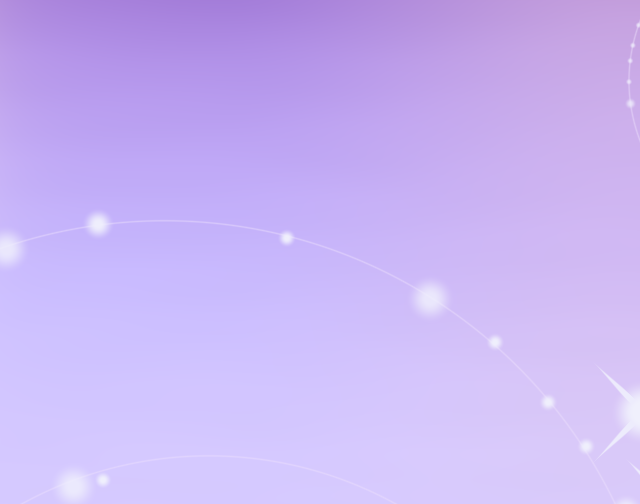
Give the GLSL for this background, as a Shadertoy shader.

```glsl
// Lilac sky gradient with thin beaded arcs, soft orbs and a sparkle at the right edge.

// Lengths are in canvas heights, origin at the lower left.
const vec3 SKY_TOP = vec3(0.668, 0.522, 0.872);
const vec3 SKY_BOTTOM = vec3(0.838, 0.790, 1.000);
const vec3 SKY_FALLOFF = vec3(1.65, 1.75, 3.0);
const vec3 ROSE_HIGH = vec3(0.095, 0.095, -0.010);
const vec3 ROSE_LOW = vec3(0.028, 0.006, -0.035);
const vec3 EDGE_TINT = vec3(0.040, 0.045, 0.000);
const vec3 BLUE_TINT = vec3(-0.008, 0.004, 0.008);
const vec3 DUSK_TINT = vec3(-0.025, -0.030, -0.020);
const vec3 LINE_COLOR = vec3(0.93, 0.88, 0.99);
const vec3 GLOW_COLOR = vec3(0.94, 0.94, 0.99);
const float LINE_HALF_WIDTH = 0.0019;
const float LINE_OPACITY = 0.50;
const float HAZE_AMOUNT = 0.008;

// Arcs: centre x, centre y, radius
const vec3 MAIN_ARC = vec3(0.3267, -0.4300, 0.992);
const vec3 LOW_ARC = vec3(0.4142, -0.6735, 0.769);
const vec3 SIDE_ARC = vec3(1.5790, 0.8394, 0.331);

// Beads: clockwise angle from the top of the arc, radial offset, size
const vec3 MAIN_BEADS[8] = vec3[8](
    vec3(-0.324, -0.005, 0.049), vec3(-0.133, 0.002, 0.033),
    vec3(0.248, -0.004, 0.019), vec3(0.562, -0.003, 0.049),
    vec3(0.718, 0.005, 0.019), vec3(0.878, -0.003, 0.019),
    vec3(0.994, 0.006, 0.019), vec3(1.144, 0.014, 0.034));
const vec3 LOW_BEADS[2] = vec3[2](
    vec3(-0.362, -0.012, 0.049), vec3(-0.283, -0.018, 0.018));
const vec3 SIDE_BEADS[5] = vec3[5](
    vec3(-1.230, 0.0, 0.007), vec3(-1.356, 0.0, 0.007),
    vec3(-1.450, 0.0, 0.007), vec3(-1.576, 0.0, 0.007),
    vec3(-1.707, 0.0, 0.012));

// Sparkles: centre x, centre y, arm length
const vec3 SPARKLE = vec3(1.277, 0.182, 0.126);
const vec3 LOW_SPARKLE = vec3(1.320, 0.012, 0.098);
const float SPARKLE_GLOW = 0.066;
const float ARM_HALF_WIDTH = 0.010;

vec2 hashGradient(vec2 cell) {
    vec2 h = vec2(dot(cell, vec2(127.1, 311.7)), dot(cell, vec2(269.5, 183.3)));
    return 2.0 * fract(sin(h) * 43758.5) - 1.0;
}

float gradientNoise(vec2 p) {
    vec2 i = floor(p), f = fract(p);
    vec2 u = f * f * f * (f * (f * 6.0 - 15.0) + 10.0);
    vec2 e = vec2(1.0, 0.0);
    float low = mix(dot(hashGradient(i), f), dot(hashGradient(i + e), f - e), u.x);
    float high = mix(dot(hashGradient(i + e.yx), f - e.yx),
                     dot(hashGradient(i + 1.0), f - 1.0), u.x);
    return mix(low, high, u.y);
}

float softSpot(vec2 p, vec2 center, vec2 size) {
    vec2 d = (p - center) / size;
    return exp(-dot(d, d));
}

vec3 sky(vec2 p) {
    vec3 color = mix(SKY_BOTTOM, SKY_TOP, pow(vec3(clamp(p.y, 0.0, 1.0)), SKY_FALLOFF));
    vec3 rose = mix(ROSE_LOW, ROSE_HIGH, smoothstep(0.4, 1.0, p.y));
    color += rose * smoothstep(0.45, 1.27, p.x) * smoothstep(-0.4, 0.4, p.y);
    color += EDGE_TINT * exp(-p.x / 0.08) * smoothstep(0.1, 0.9, p.y);
    color += BLUE_TINT * softSpot(p, vec2(0.18, 0.44), vec2(0.45, 0.24));
    color += DUSK_TINT * softSpot(p, vec2(0.42, 1.0), vec2(0.32, 0.09));
    return color + HAZE_AMOUNT * gradientNoise(p * vec2(3.0, 14.0));
}

float arcLine(vec2 p, vec3 arc, float pixel) {
    float d = abs(length(p - arc.xy) - arc.z);
    return LINE_OPACITY * (1.0 - smoothstep(-pixel, pixel, d - LINE_HALF_WIDTH * 0.7));
}

float orb(vec2 p, vec2 center, float size) {
    float opacity = mix(0.98, 0.84, smoothstep(0.03, 0.045, size));
    return opacity * (1.0 - smoothstep(0.15, 1.0, length(p - center) / size));
}

float beadOnArc(vec2 p, vec3 arc, vec3 bead) {
    vec2 direction = vec2(sin(bead.x), cos(bead.x));
    return orb(p, arc.xy + direction * (arc.z + bead.y), bead.z);
}

// Four tapering arms along the diagonals
float sparkleArms(vec2 p, vec3 star, float pixel) {
    vec2 q = abs(mat2(0.7071, 0.7071, -0.7071, 0.7071) * (p - star.xy));
    float along = max(q.x, q.y), across = min(q.x, q.y);
    float halfWidth = ARM_HALF_WIDTH * (1.0 - along / star.z);
    return 0.9 * (1.0 - smoothstep(-pixel, pixel, across - halfWidth));
}

void mainImage(out vec4 fragColor, in vec2 fragCoord) {
    vec2 p = fragCoord / iResolution.y;
    float pixel = 1.0 / iResolution.y;
    vec3 color = sky(p);

    // Thin arcs
    float line = max(arcLine(p, MAIN_ARC, pixel), arcLine(p, LOW_ARC, pixel));
    line = max(line, arcLine(p, SIDE_ARC, pixel));
    color = mix(color, LINE_COLOR, line);

    // Glowing beads and sparkles
    float glow = max(sparkleArms(p, SPARKLE, pixel), sparkleArms(p, LOW_SPARKLE, pixel));
    glow = max(glow, 1.0 - smoothstep(0.3, 1.0, length(p - SPARKLE.xy) / SPARKLE_GLOW));
    for (int i = 0; i < 8; i++) glow = max(glow, beadOnArc(p, MAIN_ARC, MAIN_BEADS[i]));
    for (int i = 0; i < 2; i++) glow = max(glow, beadOnArc(p, LOW_ARC, LOW_BEADS[i]));
    for (int i = 0; i < 5; i++) glow = max(glow, 0.75 * beadOnArc(p, SIDE_ARC, SIDE_BEADS[i]));
    color = mix(color, GLOW_COLOR, glow);

    fragColor = vec4(color, 1.0);
}
```
